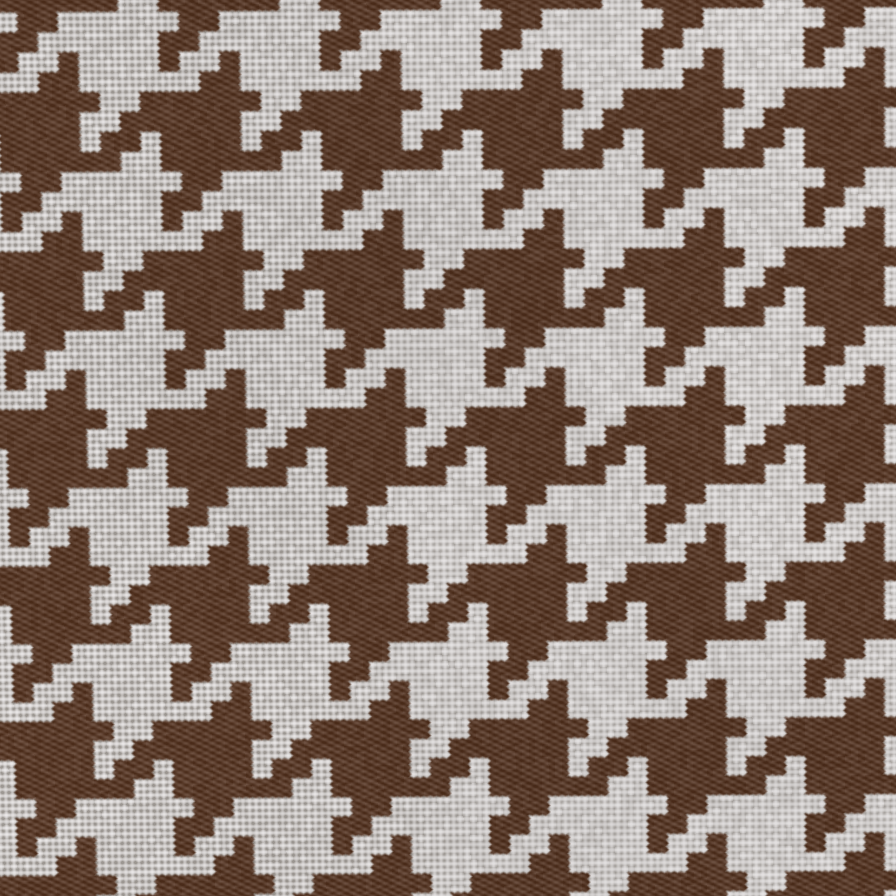
Write a Shadertoy shader that draws this pattern.

```glsl
// Brown and off-white houndstooth cloth, woven in stepped cells of fine threads.
#define PERIOD vec2(0.1800, 0.1790) // size of one repeat
#define ANCHOR vec2(0.976, 0.0586)  // reference tooth, measured from top left
#define KEYSTONE 0.0045             // narrowing of the repeat down the cloth
#define TILT 0.006                  // rise of the rows towards the right
#define THREADS 3.0                 // threads per cell
#define JAG 0.22                    // serration of the cell edges
#define SOFT 0.09                   // edge softness in cells
#define BROWN_DARK vec3(0.285, 0.165, 0.095)
#define BROWN_LIGHT vec3(0.425, 0.315, 0.255)
#define WHITE_DARK vec3(0.60, 0.58, 0.56)
#define WHITE_LIGHT vec3(0.90, 0.89, 0.89)

const float TAU = 6.2831853;

float hash(vec2 p) {
    vec3 q = fract(vec3(p.xyx) * 0.1031);
    q += dot(q, q.yzx + 33.33);
    return fract((q.x + q.y) * q.z);
}

// Slow tonal drift from layered sines, about -1 to 1
float drift(vec2 p) {
    return 0.5 * sin(5.1 * p.x + 2.3 * p.y + 0.7)
         + 0.3 * sin(9.7 * p.y - 4.1 * p.x)
         + 0.2 * sin(17.0 * p.x + 13.0 * p.y);
}

// A 2/2 twill with four brown and four white threads each way: 1 is brown
float dye(vec2 cell) {
    float warpUp = step(mod(cell.x + cell.y, 4.0), 1.5);
    float warp = step(mod(cell.x - 1.0, 8.0), 3.5);
    float weft = step(mod(cell.y - 2.0, 8.0), 3.5);
    return mix(weft, warp, warpUp);
}

// Blend the four nearest cells across a narrow soft border
float houndstooth(vec2 p, float width) {
    p -= 0.5;
    vec2 cell = floor(p);
    vec2 f = smoothstep(0.5 - width, 0.5 + width, p - cell);
    float upper = mix(dye(cell), dye(cell + vec2(1, 0)), f.x);
    float lower = mix(dye(cell + vec2(0, 1)), dye(cell + vec2(1, 1)), f.x);
    return mix(upper, lower, f.y);
}

// Cloth position in cells, with y running down
vec2 clothCells(vec2 uv) {
    vec2 d = vec2(uv.x, 1.0 - uv.y + TILT * uv.x) - ANCHOR;
    float column = d.x / (PERIOD.x - KEYSTONE * d.y);
    float row = d.y / PERIOD.y + 0.136 * d.y * d.y;
    return 8.0 * vec2(column, row) + vec2(4.5, 0.0);
}

void mainImage(out vec4 fragColor, in vec2 fragCoord) {
    vec2 uv = fragCoord / iResolution.y;
    vec2 p = clothCells(uv);
    vec2 thread = p * THREADS;
    float pixelCells = 8.0 / (PERIOD.y * iResolution.y);
    float detail = 1.0 - smoothstep(0.35, 0.8, pixelCells * THREADS);

    // Stepped figure with thread-sized teeth on its borders
    vec2 tooth = abs(fract(thread.yx) - 0.5) - 0.25;
    vec2 jagged = p + tooth * vec2(JAG, 0.5 * JAG) * detail;
    float brown = houndstooth(jagged, min(max(SOFT, 0.75 * pixelCells), 0.5));

    // White: plain weave, with dark pinholes that are clearer on the left
    vec2 gap = 0.5 + 0.5 * cos(TAU * thread);
    float openness = mix(1.15, 0.75, smoothstep(0.2, 0.65, uv.x + 0.1 * drift(uv * 2.0)));
    float plain = 0.92 - openness * (0.18 * gap.x + 0.30 * gap.y + 0.45 * gap.x * gap.y);

    // Brown: staggered stitches forming slanted ridges
    float ridge = 0.45 + 0.32 * cos(TAU * (thread.y - 0.5 * thread.x))
                + 0.16 * cos(TAU * (thread.y + 0.5 * thread.x));

    // Uneven yarn
    float yarn = (hash(floor(thread)) - 0.5) * detail;
    plain = mix(0.62, plain, detail) + 0.22 * yarn;
    ridge = mix(0.45, ridge, detail) + 0.30 * yarn;

    vec3 white = mix(WHITE_DARK, WHITE_LIGHT, clamp(plain, 0.0, 1.0));
    vec3 dark = mix(BROWN_DARK, BROWN_LIGHT, clamp(ridge, 0.0, 1.0));
    vec3 color = mix(white, dark, brown) * (1.0 + 0.025 * drift(uv));
    fragColor = vec4(color, 1.0);
}
```
